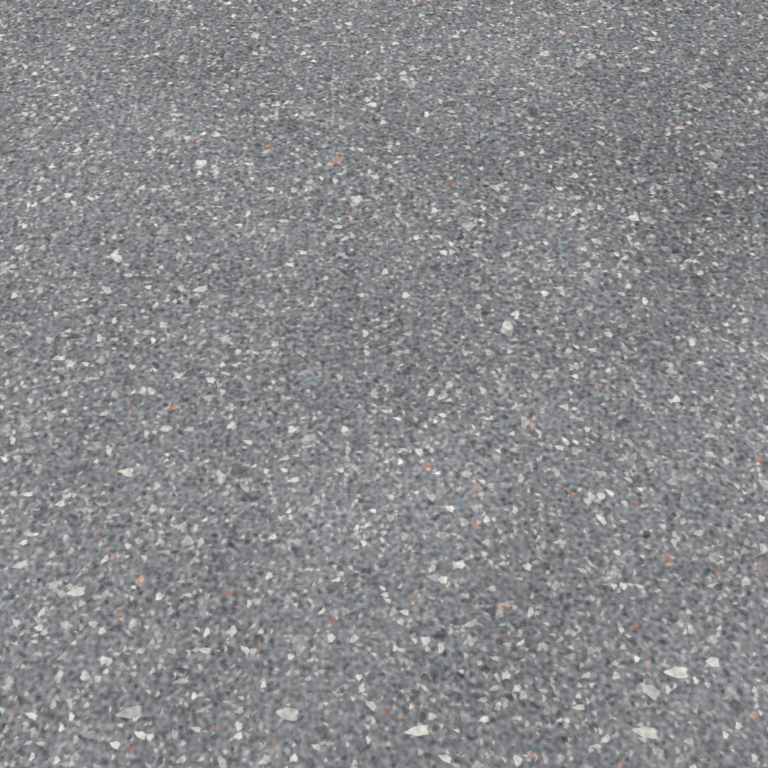
A WebGL 2 fragment shader for this texture:

```glsl
#version 300 es
precision highp float;

uniform vec2 u_resolution;
out vec4 fragColor;

const float TILT = 0.40;             // perspective strength, 0 is a top view
const float SOFTNESS = 0.0017;       // edge blur as a share of the canvas
const vec3 BINDER = vec3(0.520, 0.521, 0.533);
const vec3 RUST = vec3(0.72, 0.53, 0.44);
const vec3 SLATE = vec3(0.45, 0.52, 0.55);
const float DARKEST = 0.42;
const float GRAIN_SCALE = 112.0;
const float CHIP_SCALE = 72.0;
const float PEBBLE_SCALE = 40.0;
const float NOISE_SCALE = 125.0;
const float NOISE_AMOUNT = 0.20;
const float PATCH_AMOUNT = 0.07;
const float TAU = 6.28318;

vec3 hash3(vec2 p) {
    vec3 q = fract(p.xyx * vec3(0.1031, 0.1030, 0.0973));
    q += dot(q, q.yxz + 33.33);
    return fract((q.xxy + q.yzz) * q.zyx);
}

float cornerSlope(vec2 cell, vec2 corner, vec2 f) {
    return dot(hash3(cell + corner).xy * 2.0 - 1.0, f - corner);
}

float gradientNoise(vec2 p) {
    vec2 i = floor(p);
    vec2 f = p - i;
    vec2 u = f * f * f * (f * (f * 6.0 - 15.0) + 10.0);
    float low = mix(cornerSlope(i, vec2(0, 0), f), cornerSlope(i, vec2(1, 0), f), u.x);
    float high = mix(cornerSlope(i, vec2(0, 1), f), cornerSlope(i, vec2(1, 1), f), u.x);
    return mix(low, high, u.y);
}

// Mostly mid grey; pale stones lean warm, dark ones cool
vec3 stoneColor(vec3 h, float brightest) {
    float tone = mix(DARKEST, brightest, pow(h.x, 1.8));
    float warmth = smoothstep(0.50, 0.78, tone);
    vec3 color = tone * mix(vec3(0.985, 1.0, 1.025), vec3(1.01, 1.0, 0.97), warmth);
    color = mix(color, RUST, 0.75 * step(0.988, h.y));
    return mix(color, SLATE, 0.7 * step(h.y, 0.03));
}

// Lays one layer of scattered, irregular stones over a colour
vec3 layStones(vec3 under, vec2 ground, float scale, float share, float brightest, float blur) {
    vec2 p = ground * scale + scale;
    vec2 base = floor(p);
    float soft = min(blur * scale, 0.28);
    vec3 color = under;
    for (int y = -1; y <= 1; y++) {
        for (int x = -1; x <= 1; x++) {
            vec2 cell = base + vec2(x, y);
            vec3 place = hash3(cell + 17.0);
            if (place.z > share) continue;
            vec3 shape = hash3(cell + 171.0);
            vec2 d = p - cell - 0.5 - 0.7 * (place.xy - 0.5);

            // Turned ellipse with uneven corners
            float turn = shape.x * TAU;
            d = mat2(cos(turn), -sin(turn), sin(turn), cos(turn)) * d;
            d *= vec2(mix(0.7, 1.0, shape.y), mix(1.5, 1.0, shape.y));
            float angle = atan(d.y, d.x + 1e-5);
            float corners = 1.0 + 0.13 * cos(3.0 * angle + turn) + 0.07 * cos(5.0 * angle - turn);
            float edge = length(d) * corners - mix(0.22, 0.47, shape.z);

            float cover = 1.0 - smoothstep(-soft, soft, edge);
            color = mix(color, stoneColor(hash3(cell + 311.0), brightest), cover);
        }
    }
    return color;
}

void main() {
    vec2 uv = gl_FragCoord.xy / u_resolution;

    // Ground plane receding towards the top
    float depth = 1.0 / (1.0 - TILT * uv.y);
    vec2 ground = vec2((uv.x - 0.5) * depth, depth / TILT);
    float pixel = 0.8 / min(u_resolution.x, u_resolution.y);
    float blur = max(SOFTNESS, pixel) * pow(depth, 1.4);

    // Binder, then stones from fine to coarse
    vec3 color = BINDER;
    color = layStones(color, ground, GRAIN_SCALE, 0.85, 0.77, blur);
    color = layStones(color, ground + 1.37, CHIP_SCALE, 0.36, 0.87, blur);
    color = layStones(color, ground + 2.71, PEBBLE_SCALE, 0.07, 0.86, blur);

    // Fine grit and broad worn patches
    float grit = gradientNoise(ground * NOISE_SCALE + 300.0);
    grit += 0.5 * gradientNoise(ground * NOISE_SCALE * 0.55 + 500.0);
    float worn = gradientNoise(ground * 2.6 + 40.0) + 0.5 * gradientNoise(ground * 7.0 + 80.0);
    color += NOISE_AMOUNT * grit + PATCH_AMOUNT * worn;

    // Darker far right corner
    color -= 0.03 * smoothstep(0.5, 0.0, distance(uv, vec2(1.0, 0.9)));

    fragColor = vec4(clamp(color, 0.0, 1.0), 1.0);
}
```
